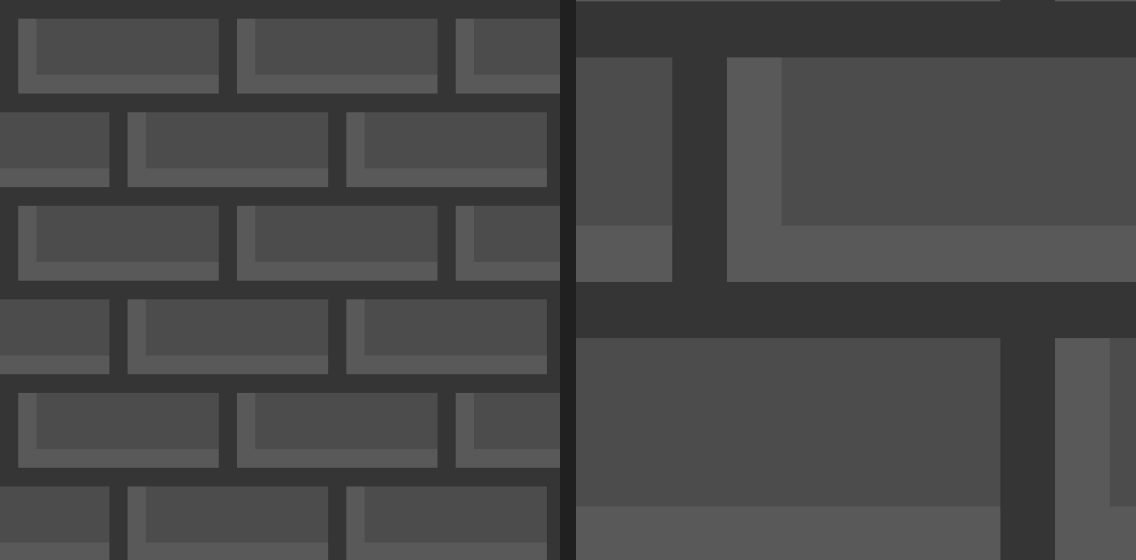
Left: the whole. Right: its middle third, enlarged.
A WebGL 1 fragment shader for this pattern:

```glsl
precision highp float;
// Draws a flat grey running-bond brick wall with lit left and lower brick edges.

uniform vec2 u_resolution;

// Lengths are in joint widths; the grid counts joints across and down the canvas.
const vec2 GRID = vec2(30.72, 29.93);
const vec2 PERIOD = vec2(12.0, 5.0);   // one brick plus one joint
const float JOINT = 1.0;
const float BEVEL = 1.0;
const float ROW_SHIFT = 0.5;           // shift of odd rows, in periods

const vec3 MORTAR = vec3(0.208);
const vec3 FACE = vec3(0.300);
const vec3 LIT_EDGE = vec3(0.350);

// Antialiased coverage of an axis-aligned box.
float boxCoverage(vec2 p, vec2 low, vec2 high, vec2 pixel) {
  vec2 inside = clamp((p - low) / pixel + 0.5, 0.0, 1.0)
              * clamp((high - p) / pixel + 0.5, 0.0, 1.0);
  return inside.x * inside.y;
}

void main() {
  // Rows are counted from the top, with y pointing down.
  vec2 uv = gl_FragCoord.xy / u_resolution;
  vec2 p = vec2(uv.x, 1.0 - uv.y) * GRID;
  vec2 pixel = GRID / u_resolution;

  // Cells split in mid-joint, so brick edges stay clear of the seams.
  vec2 midJoint = vec2(0.5 * JOINT);
  float row = floor((p.y - midJoint.y) / PERIOD.y);
  p.x -= mod(row, 2.0) * ROW_SHIFT * PERIOD.x;
  vec2 cell = mod(p - midJoint, PERIOD) + midJoint;

  // The lit edge is the part of the brick left uncovered by its face.
  vec2 brickLow = vec2(JOINT);
  vec2 faceLow = brickLow + vec2(BEVEL, 0.0);
  vec2 faceHigh = PERIOD - vec2(0.0, BEVEL);
  float brick = boxCoverage(cell, brickLow, PERIOD, pixel);
  float face = boxCoverage(cell, faceLow, faceHigh, pixel);

  // Blend by area, so the shared top and right edges stay clean.
  vec3 color = MORTAR + (LIT_EDGE - MORTAR) * brick + (FACE - LIT_EDGE) * face;
  gl_FragColor = vec4(color, 1.0);
}
```
